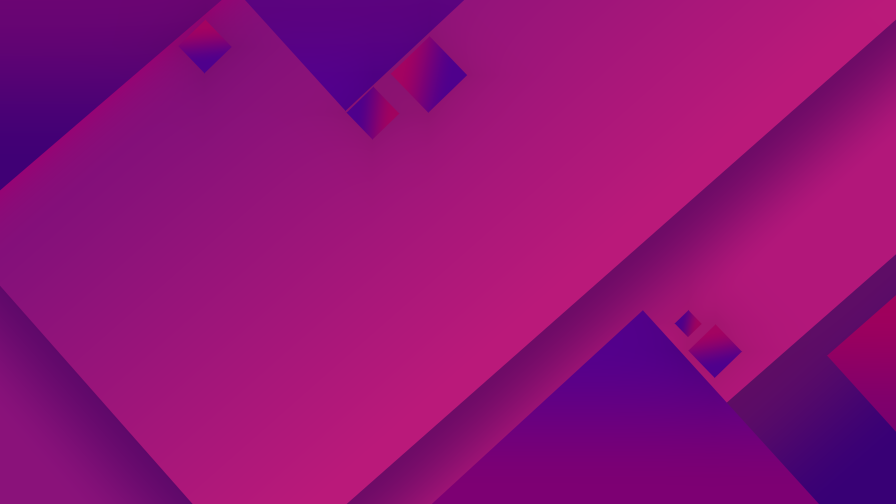
Give the GLSL for this background, as a WebGL 1 fragment shader.

```glsl
precision highp float;
// Diagonal magenta bands with violet triangles and small tilted squares.
uniform vec2 u_resolution;

// Signed distance to the line a-b, positive on its left side.
float side(vec2 p, vec2 a, vec2 b) {
  vec2 d = normalize(b - a);
  return dot(p - a, vec2(-d.y, d.x));
}

// Antialiased coverage of a signed distance, positive inside.
float cover(float d) {
  float w = 6.0 / u_resolution.y;
  return smoothstep(-w, w, d);
}

// Tilted square shaded from crimson to violet along the given direction.
vec3 square(vec3 base, vec2 p, vec2 center, float halfSize, vec2 toViolet) {
  vec2 q = p - center;
  vec2 axis = vec2(0.719, 0.695);
  vec2 r = abs(vec2(dot(q, axis), dot(q, vec2(-axis.y, axis.x))));
  float d = halfSize - max(r.x, r.y);
  float t = smoothstep(-1.1, 0.9, dot(q, toViolet) / halfSize);
  vec3 color = mix(vec3(0.64, 0.01, 0.38), vec3(0.31, 0.0, 0.55), t);
  base *= 1.0 - 0.06 * exp(-2.5 * max(-d, 0.0));
  return mix(base, color, cover(d));
}

void main() {
  // The canvas spans 16 by 9 units.
  vec2 p = gl_FragCoord.xy / u_resolution * vec2(16.0, 9.0);

  float bandLow = side(p, vec2(6.19, 0.0), vec2(16.0, 8.65));
  float bandHigh = -side(p, vec2(0.0, 5.60), vec2(3.96, 9.0));
  float bandLeft = side(p, vec2(3.44, 0.0), vec2(0.0, 3.90));
  bandLeft = -bandLeft;
  float lowerStrip = side(p, vec2(13.0, 1.83), vec2(16.0, 4.46));

  // Lower right corner and its crimson wedge
  vec3 color = mix(vec3(0.22, 0.0, 0.46), vec3(0.37, 0.05, 0.40),
                   smoothstep(-2.6, 0.0, lowerStrip));
  float wedge = min(-side(p, vec2(14.77, 2.65), vec2(16.0, 3.73)),
                    side(p, vec2(14.77, 2.65), vec2(16.0, 1.29)));
  vec3 wedgeColor = mix(vec3(0.48, 0.0, 0.43), vec3(0.63, 0.0, 0.36),
                        smoothstep(1.3, 3.7, p.y));
  color = mix(color, wedgeColor, cover(wedge));

  // Lower strip, shaded by the main band
  float stripShade = smoothstep(-0.2, 1.7, -bandLow);
  vec3 strip = mix(vec3(0.42, 0.04, 0.40), vec3(0.70, 0.09, 0.48), stripShade);
  color = mix(color, strip, cover(lowerStrip));

  // Lower left corner, shaded by the main band
  float cornerShade = smoothstep(-0.3, 1.6, -bandLeft);
  vec3 corner = mix(vec3(0.36, 0.03, 0.41), vec3(0.54, 0.07, 0.48), cornerShade);
  color = mix(color, corner, cover(-bandLeft));

  // Main band with a warm upper rim
  vec3 band = mix(vec3(0.73, 0.10, 0.48), vec3(0.51, 0.065, 0.48),
                  clamp((bandLow - 0.4) / 7.0, 0.0, 1.0));
  band = mix(band, vec3(0.61, 0.0, 0.45), 0.8 * exp(-2.6 * max(bandHigh, 0.0)));
  color = mix(color, band, cover(min(bandLow, bandLeft)));

  // Upper left corner
  vec3 dusk = mix(vec3(0.25, 0.0, 0.46), vec3(0.42, 0.02, 0.45),
                  smoothstep(6.0, 9.2, p.y));
  color = mix(color, dusk, cover(-bandHigh));

  // Upper triangle
  float upper = min(side(p, vec2(6.17, 7.02), vec2(8.29, 9.0)),
                    -side(p, vec2(6.17, 7.02), vec2(4.375, 9.0)));
  vec3 upperColor = mix(vec3(0.33, 0.0, 0.56), vec3(0.36, 0.01, 0.50),
                        smoothstep(7.2, 9.0, p.y));
  color = mix(color, upperColor, cover(upper));

  // Lower triangle
  float lower = min(-side(p, vec2(7.71, 0.0), vec2(11.48, 3.46)),
                    -side(p, vec2(11.48, 3.46), vec2(14.625, 0.0)));
  vec3 lowerColor = mix(vec3(0.49, 0.0, 0.45), vec3(0.33, 0.0, 0.55),
                        smoothstep(0.2, 2.9, p.y));
  color = mix(color, lowerColor, cover(lower));

  // Small squares
  color = square(color, p, vec2(3.66, 8.17), 0.338, vec2(0.1, -1.0));
  color = square(color, p, vec2(6.66, 6.98), 0.333, vec2(-1.0, 0.1));
  color = square(color, p, vec2(7.66, 7.67), 0.483, vec2(1.0, -0.2));
  color = square(color, p, vec2(12.29, 3.22), 0.17, vec2(-1.0, 0.2));
  color = square(color, p, vec2(12.77, 2.73), 0.338, vec2(0.2, -1.0));

  gl_FragColor = vec4(color, 1.0);
}
```
